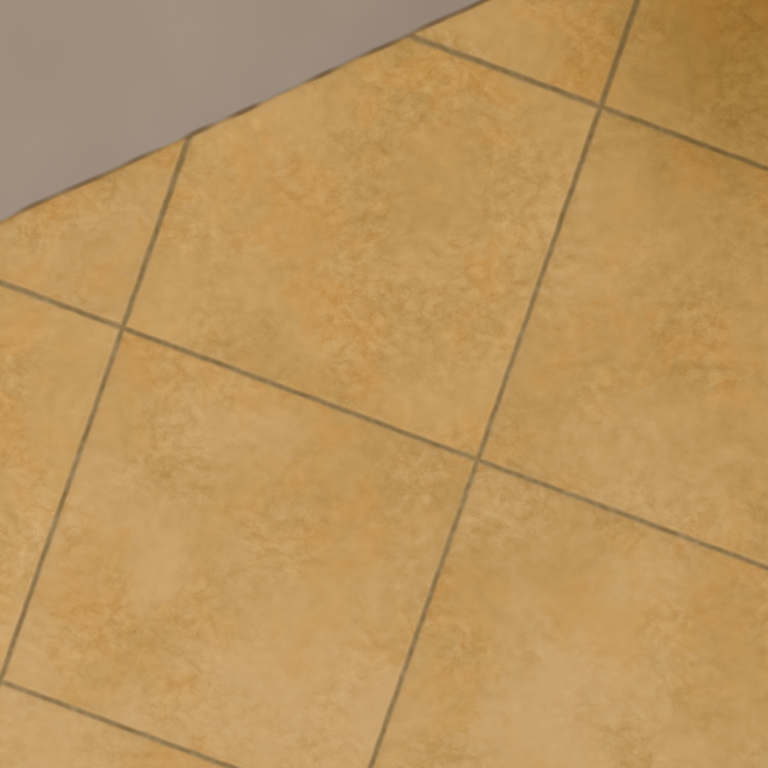
Reproduce this texture procedurally as a WebGL 2 fragment shader.

```glsl
#version 300 es
precision highp float;

uniform vec2 u_resolution;
out vec4 fragColor;

float hash(vec2 cell) {
    return fract(sin(dot(cell, vec2(127.1, 311.7))) * 43758.5);
}

vec2 gradient(vec2 cell) {
    float angle = 6.2832 * hash(cell);
    return vec2(cos(angle), sin(angle));
}

float gradientNoise(vec2 p) {
    vec2 i = floor(p), f = fract(p);
    vec2 w = f * f * f * (f * (f * 6.0 - 15.0) + 10.0);
    vec2 e = vec2(0.0, 1.0);
    float low = mix(dot(gradient(i), f), dot(gradient(i + e.yx), f - e.yx), w.x);
    float high = mix(dot(gradient(i + e), f - e), dot(gradient(i + e.yy), f - e.yy), w.x);
    return mix(low, high, w.y);
}

float fbm(vec2 p) {
    float sum = 0.0, amplitude = 0.6;
    for (int i = 0; i < 5; i++) {
        sum += amplitude * gradientNoise(p);
        p = mat2(1.6, 1.2, -1.2, 1.6) * p + 7.3;
        amplitude *= 0.55;
    }
    return sum;
}

// Mottled ceramic glaze, shifted for each tile
vec3 tileColor(vec2 p, vec2 tile) {
    vec2 q = p + 9.0 * vec2(hash(tile), hash(tile + 31.0));
    vec2 warp = vec2(fbm(q * 7.0), fbm(q * 7.0 + 19.0));
    float cloud = fbm(q * 4.5 + warp * 0.5);
    float grain = fbm(q * 24.0 + warp);

    float tone = 0.68 + 0.7 * cloud + 0.4 * grain - 0.45 * (p.y - 0.45) - 0.25 * (p.x - 0.5);
    vec3 color = mix(vec3(0.685, 0.535, 0.305), vec3(0.785, 0.63, 0.415), clamp(tone, 0.0, 1.0));

    // Ochre stains
    float stain = smoothstep(-0.1, 0.4, fbm(q * 6.0 + 41.0) + 0.6 * grain);
    color = mix(color, vec3(0.765, 0.565, 0.295), 0.5 * stain);

    // Fine crumbly texture over the whole face, denser in patches
    float patches = smoothstep(-0.3, 0.3, fbm(q * 7.0 + 63.0));
    float crumbs = fbm(q * vec2(60.0, 70.0) + warp * 2.0);
    color += crumbs * mix(0.03, 0.09, patches) * vec3(0.8, 1.0, 1.1);
    float creases = 1.0 - smoothstep(0.0, 0.14, abs(fbm(q * vec2(30.0, 38.0) + 11.0)));
    color -= creases * patches * vec3(0.022, 0.028, 0.032);

    // Chalky bloom in the lower part
    float bloom = smoothstep(0.55, 0.0, p.y) * smoothstep(-0.25, 0.35, cloud);
    color = mix(color, vec3(0.79, 0.65, 0.465), 0.4 * bloom);
    return color * (0.995 + 0.025 * hash(tile + 5.0));
}

void main() {
    vec2 p = gl_FragCoord.xy / u_resolution;
    float soft = max(1.0 / min(u_resolution.x, u_resolution.y), 0.0024);

    // Slanted square grid
    mat2 tileSides = mat2(0.462, -0.172, 0.160, 0.460);
    vec2 grid = inverse(tileSides) * (p - vec2(0.160, 0.573));
    vec2 tile = floor(grid);
    vec2 offset = (grid - round(grid)) * 0.49;
    offset += 0.001 * vec2(gradientNoise(p * 45.0), gradientNoise(p * 45.0 + 17.0));
    float joint = min(abs(offset.x), abs(offset.y));

    vec3 color = tileColor(p, tile);

    // Joints: worn grout with a faint pale bevel on one side
    color *= 1.0 - 0.05 * exp(-joint / 0.005);
    float bevel = min(abs(offset.x + 0.0055), abs(offset.y - 0.0055));
    color += 0.015 * (1.0 - smoothstep(0.0, 0.0035, bevel));
    float wear = fbm(p * 24.0);
    float halfWidth = 0.0037 + 0.0012 * smoothstep(0.4, 0.9, p.y - 0.3 * p.x) + 0.0014 * wear;
    vec3 grout = vec3(0.55, 0.445, 0.285) + 0.12 * wear + 0.05 * gradientNoise(p * 110.0);
    grout += 0.07 * smoothstep(0.0, 0.005, joint) - 0.03 * smoothstep(0.4, 0.9, p.y);
    color = mix(color, grout, 0.92 * (1.0 - smoothstep(halfWidth - soft, halfWidth + soft, joint)));

    // Dim far corner
    color *= 1.0 - vec3(0.18, 0.23, 0.4) * smoothstep(0.34, 0.0, length((p - 1.0) * vec2(1.0, 0.9)));

    // Plain wall above the floor with a broken dark seam
    float wallDistance = (p.y - 0.711 - 0.458 * p.x) * 0.909 + 0.003 * gradientNoise(p * 14.0);
    vec3 wall = vec3(0.62, 0.56, 0.49) + 0.02 * fbm(p * 6.0);
    wall += vec3(0.0, -0.006, 0.006) * smoothstep(0.12, 0.0, wallDistance);
    wall *= 1.0 - 0.05 * smoothstep(0.2, 0.65, p.x);
    color *= 1.0 - 0.1 * exp(-abs(wallDistance) / 0.005);
    color = mix(color, wall, smoothstep(-soft, soft, wallDistance));
    float seam = 1.0 - smoothstep(0.0005, 0.0005 + 2.0 * soft, abs(wallDistance));
    float seamStrength = clamp(0.45 + 1.5 * gradientNoise(p * 20.0 + 3.0), 0.1, 0.8);
    color = mix(color, vec3(0.42, 0.33, 0.22), seam * seamStrength);

    fragColor = vec4(clamp(color, 0.0, 1.0), 1.0);
}
```
